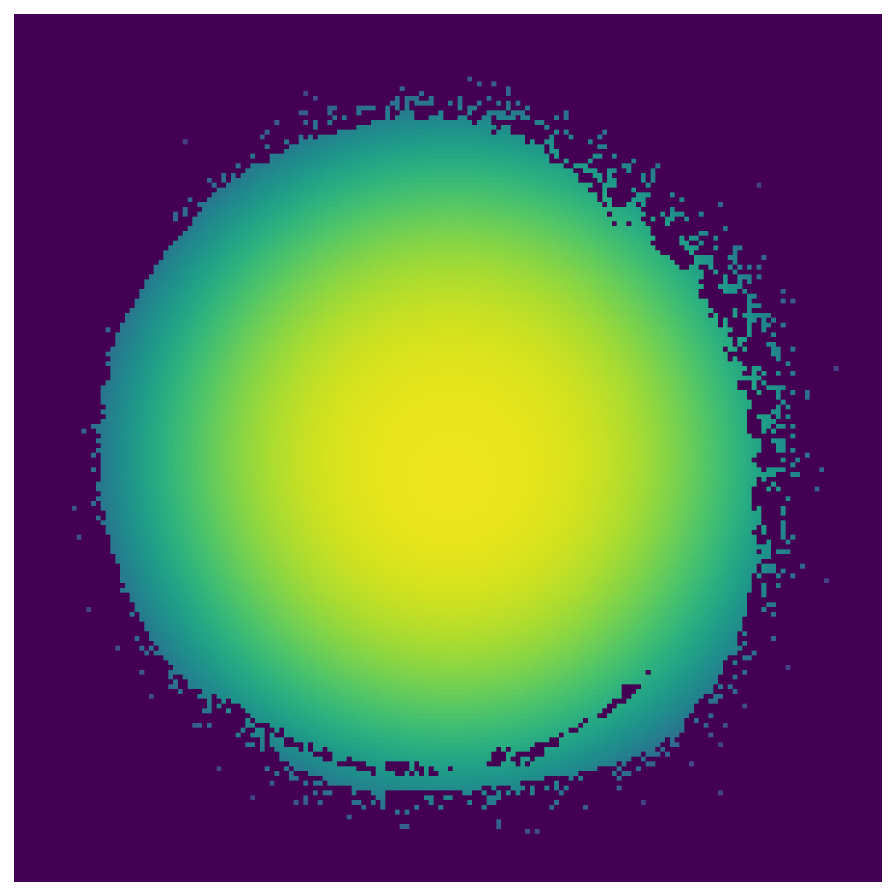
Write a WebGL 2 fragment shader that draws this texture map.

```glsl
#version 300 es
precision highp float;
// Heat map of a domed disc on a dark square grid inside a white margin.
// Each grid cell takes a radial height through a purple-to-yellow ramp;
// angular bumps shape the rim and hashed noise frays it into loose cells.

uniform vec2 u_resolution;
out vec4 fragColor;

const float MARGIN = 0.0156;
const float GRID = 180.0;                    // cells along each side
const vec2 DISC_CENTER = vec2(0.5052, 0.4909);
const float DISC_RADIUS = 0.3906;

// Integer hash of a cell, 0..1
float hash(vec2 cell, uint seed) {
  uvec2 q = uvec2(ivec2(cell) + 4096);
  uint h = q.x * 1597334673u ^ q.y * 3812015801u ^ seed * 668265263u;
  h = (h ^ (h >> 15)) * 2246822519u;
  h = (h ^ (h >> 13)) * 3266489917u;
  return float((h ^ (h >> 16)) >> 8) / 16777216.0;
}

float valueNoise(vec2 p, uint seed) {
  vec2 i = floor(p), f = fract(p);
  f = f * f * (3.0 - 2.0 * f);
  float low = mix(hash(i, seed), hash(i + vec2(1, 0), seed), f.x);
  float high = mix(hash(i + vec2(0, 1), seed), hash(i + vec2(1, 1), seed), f.x);
  return mix(low, high, f.y);
}

// Clumpy noise with single-cell grain
float grain(vec2 cell, uint seed) {
  return 0.6 * valueNoise(cell / 3.0, seed) + 0.4 * hash(cell, seed + 1u);
}

// Soft bump around an angle, in degrees
float bump(float angle, float center, float width) {
  float d = mod(angle - center + 180.0, 360.0) - 180.0;
  return exp(-d * d / (width * width));
}

// Polynomial colour ramp: purple, blue, teal, green, yellow
vec3 ramp(float t) {
  vec3 c = vec3(-5.435, 4.646, 26.312);
  c = c * t + vec3(4.776, -13.745, -65.353);
  c = c * t + vec3(6.228, 14.180, 56.691);
  c = c * t + vec3(-4.634, -5.799, -19.332);
  c = c * t + vec3(-0.331, 0.215, 0.095);
  c = c * t + vec3(0.105, 1.405, 1.385);
  return c * t + vec3(0.278, 0.005, 0.334);
}

// Radius of the unbroken part of the disc
float solidRim(float angle) {
  return 1.007 - 0.167 * bump(angle, 33.0, 55.0)
               - 0.047 * bump(angle, -5.0, 20.0)
               - 0.040 * bump(angle, 58.0, 14.0)
               - 0.057 * bump(angle, -85.0, 22.0)
               - 0.053 * bump(angle, -130.0, 9.0)
               + 0.027 * bump(angle, -54.0, 10.0);
}

// Dark broken arc just inside the lower rim
bool inCrack(vec2 cell, float r, float angle) {
  float reach = smoothstep(-142.0, -130.0, angle) * (1.0 - smoothstep(-52.0, -40.0, angle));
  float offset = abs(r - 0.89 + 0.00147 * (angle + 88.0));
  return grain(cell, 11u) > 0.42 + 14.0 * offset + 0.6 * (1.0 - reach);
}

// Whether a cell belongs to the disc, its frayed rim or the loose specks
bool isFilled(vec2 cell, float r, float angle) {
  float inner = solidRim(angle);
  float outer = inner + 0.013 + 0.113 * bump(angle, 35.0, 50.0);
  if (r > outer) {
    float density = 0.8 * (1.0 - 0.88 * bump(angle, 170.0, 50.0));
    density *= valueNoise(cell / 4.0, 23u) * exp((outer - r) / 0.032);
    return hash(cell, 31u) < density;
  }
  float t = (r - inner) / (outer - inner);
  float threshold = 0.05 + 0.47 * smoothstep(-0.3, 0.3, t) + 0.08 * max(t, 0.0);
  bool frayed = t > -0.3 && grain(cell, 3u) < threshold;
  return !frayed && !inCrack(cell, r, angle);
}

vec3 shade(vec2 uv) {
  vec2 inset = (uv - MARGIN) / (1.0 - 2.0 * MARGIN);
  if (any(lessThan(inset, vec2(0))) || any(greaterThan(inset, vec2(1)))) return vec3(1);
  vec2 cell = min(floor(inset * GRID), GRID - 1.0);
  vec2 pos = MARGIN + (cell + 0.5) / GRID * (1.0 - 2.0 * MARGIN);
  vec2 d = (pos - DISC_CENTER) / DISC_RADIUS;
  float r = length(d);
  float angle = degrees(atan(d.y, d.x));
  if (!isFilled(cell, r, angle)) return vec3(0.267, 0.005, 0.329);
  float peak = 0.012 * exp(-7.0 * dot(d + vec2(0, 0.2), d + vec2(0, 0.2)));
  return ramp(clamp(0.96 + peak - 0.55 * pow(r, 2.8), 0.2, 1.0));
}

void main() {
  // 3 x 3 samples per pixel smooth the cell edges
  vec3 sum = vec3(0);
  for (int i = 0; i < 9; i++) {
    vec2 jitter = (vec2(i % 3, i / 3) - 1.0) / 3.0;
    sum += shade((gl_FragCoord.xy + jitter) / u_resolution);
  }
  fragColor = vec4(sum / 9.0, 1.0);
}
```
